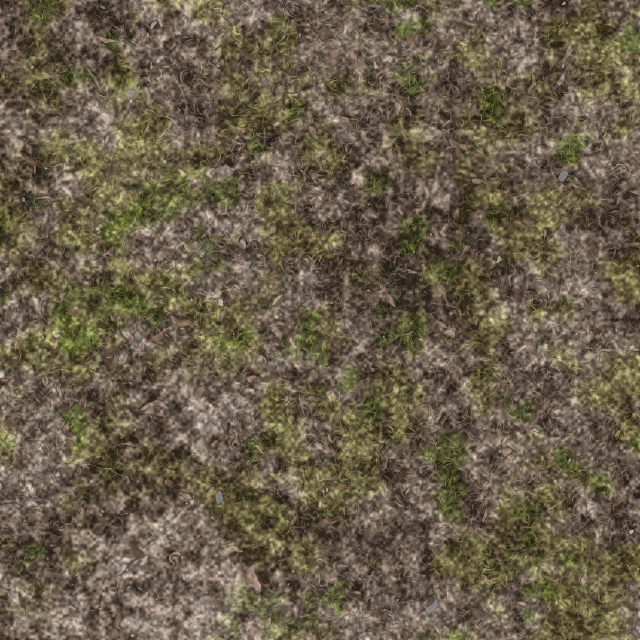
A Shadertoy shader for this texture:

```glsl
// Trampled woodland ground: brown soil, straw, moss, grass tufts, dead leaves and pebbles.

struct Litter { float cover; float shade; float tone; };

float hash(vec2 p) {
    return fract(sin(dot(p, vec2(127.1, 311.7))) * 43758.5);
}

float noise(vec2 p) {
    vec2 cell = floor(p), f = fract(p);
    f = f * f * (3.0 - 2.0 * f);
    float low = mix(hash(cell), hash(cell + vec2(1, 0)), f.x);
    float high = mix(hash(cell + vec2(0, 1)), hash(cell + vec2(1, 1)), f.x);
    return mix(low, high, f.y);
}

float fbm(vec2 p) {
    float sum = 0.0, amplitude = 0.53;
    for (int i = 0; i < 4; i++) {
        sum += amplitude * noise(p);
        p = mat2(1.6, 1.2, -1.2, 1.6) * p + 7.3;
        amplitude *= 0.5;
    }
    return sum;
}

vec2 rotate(vec2 p, float angle) {
    float c = cos(angle), s = sin(angle);
    return vec2(c * p.x + s * p.y, c * p.y - s * p.x);
}

// Randomly turned lens shapes, one per grid cell; halfSize is in canvas units.
Litter scatter(vec2 uv, float cells, float seed, vec2 halfSize, float bend, float chance) {
    Litter found = Litter(0.0, 0.0, 0.0);
    vec2 p = uv * cells;
    float soft = 0.0013 * cells;
    for (int y = -1; y <= 1; y++)
    for (int x = -1; x <= 1; x++) {
        vec2 cell = floor(p) + vec2(x, y);
        vec2 key = cell + seed * 17.3;
        if (hash(key + 3.1) > chance) continue;
        vec2 centre = cell + vec2(hash(key + 5.7), hash(key + 9.2));
        vec2 size = halfSize * cells * mix(0.4, 1.0, hash(key + 1.3));
        size.y *= mix(0.6, 1.2, hash(key + 6.4));
        vec2 q = rotate(p - centre, 6.2832 * hash(key + 7.9));
        q.y += bend * (hash(key + 2.4) - 0.5) * q.x * q.x / size.x;
        float along = q.x / size.x;
        float dist = max(abs(q.y) - size.y * (1.0 - along * along), abs(q.x) - size.x);
        float cover = 1.0 - smoothstep(-soft, soft, dist);
        found.shade = max(found.shade, 1.0 - smoothstep(0.0, 2.5 * soft, dist));
        if (cover > found.cover) {
            found.cover = cover;
            found.tone = hash(key + 4.6);
        }
    }
    return found;
}

// Shadow first, then the piece itself.
vec3 lay(vec3 ground, Litter piece, vec3 dark, vec3 light, float opacity, float shadow) {
    ground *= 1.0 - shadow * piece.shade * opacity;
    return mix(ground, mix(dark, light, piece.tone), piece.cover * opacity);
}

vec3 soilColor(float tone) {
    vec3 damp = vec3(0.20, 0.155, 0.12);
    vec3 earth = vec3(0.455, 0.39, 0.34);
    vec3 dust = vec3(0.72, 0.66, 0.61);
    return tone < 0.5 ? mix(damp, earth, max(tone, 0.0) * 2.0)
                      : mix(earth, dust, min(tone * 2.0 - 1.0, 1.0));
}

void mainImage(out vec4 fragColor, in vec2 fragCoord) {
    vec2 uv = fragCoord / iResolution.y;
    vec2 wobble = vec2(noise(uv * 85.0), noise(uv * 85.0 + 40.0)) - 0.5;
    vec2 ragged = uv + 0.012 * wobble;

    // Broad patches
    float sandy = smoothstep(0.54, 0.74, fbm(uv * 4.0 + 21.0));
    float mossy = smoothstep(0.44, 0.68, fbm(uv * 16.0 + 3.0)) * (1.0 - sandy);
    float tufts = smoothstep(0.63, 0.75, fbm(uv * 17.0 + 55.0)) * (1.0 - sandy);
    float littered = smoothstep(0.52, 0.7, fbm(uv * 7.0 + 80.0));

    // Crumbly soil
    float tone = 0.53 + 0.5 * (fbm(uv * 6.0 + 9.0) - 0.5);
    tone += 1.4 * (fbm(ragged * 48.0) - 0.5) + 0.7 * (noise(uv * 210.0) - 0.5);
    tone += 0.14 * sandy - 0.24 * littered;
    vec3 color = soilColor(tone);

    // Straw
    for (int i = 0; i < 6; i++) {
        float n = float(i);
        Litter straw = scatter(uv + 0.005 * wobble, 54.0 + 7.0 * n, n + 1.0, vec2(0.0095, 0.0014), 1.0, 0.75);
        color = lay(color, straw, vec3(0.27, 0.21, 0.165), vec3(0.77, 0.70, 0.61), 0.6 - 0.35 * sandy - 0.2 * littered, 0.14);
    }

    // Moss tint and grass blades
    color *= mix(vec3(1), vec3(1.0, 1.075, 0.76), 0.8 * mossy);
    color = mix(color, color * vec3(0.84, 1.03, 0.58), 0.6 * tufts);
    for (int i = 0; i < 3; i++) {
        float n = float(i);
        Litter blade = scatter(uv, 60.0 + 7.0 * n, n + 11.0, vec2(0.012, 0.0015), 1.4, 0.8);
        color = lay(color, blade, vec3(0.24, 0.30, 0.12), vec3(0.55, 0.59, 0.33), 0.75 * tufts + 0.1 * mossy, 0.15);
    }

    // Twigs, dead leaves and flakes of bark
    Litter twig = scatter(ragged, 11.0, 21.0, vec2(0.045, 0.0022), 0.5, 0.3);
    color = lay(color, twig, vec3(0.24, 0.19, 0.16), vec3(0.68, 0.62, 0.55), 0.7, 0.3);
    for (int i = 0; i < 3; i++) {
        float n = float(i);
        Litter leaf = scatter(ragged, 13.0 + 6.0 * n, n + 31.0, vec2(0.023 - 0.005 * n, 0.0075 - 0.001 * n), 0.6, 0.22);
        color = lay(color, leaf, vec3(0.39, 0.30, 0.24), vec3(0.73, 0.63, 0.57), 0.75, 0.35);
    }

    // Fine grit over everything
    color *= 1.0 + 0.5 * (noise(uv * 190.0 + 13.0) - 0.5) + 0.35 * (noise(ragged * 110.0 + 70.0) - 0.5);

    // Pebbles and pale specks
    Litter pebble = scatter(ragged, 15.0, 41.0, vec2(0.010, 0.008), 0.0, 0.1);
    color = lay(color, pebble, vec3(0.50, 0.50, 0.51), vec3(0.86, 0.82, 0.76), 0.85, 0.35);
    Litter speck = scatter(ragged, 65.0, 45.0, vec2(0.0035, 0.0028), 0.0, 0.10 + 0.2 * sandy);
    color = lay(color, speck, vec3(0.55, 0.51, 0.48), vec3(0.83, 0.79, 0.74), 0.75, 0.2);

    fragColor = vec4(color, 1.0);
}
```
